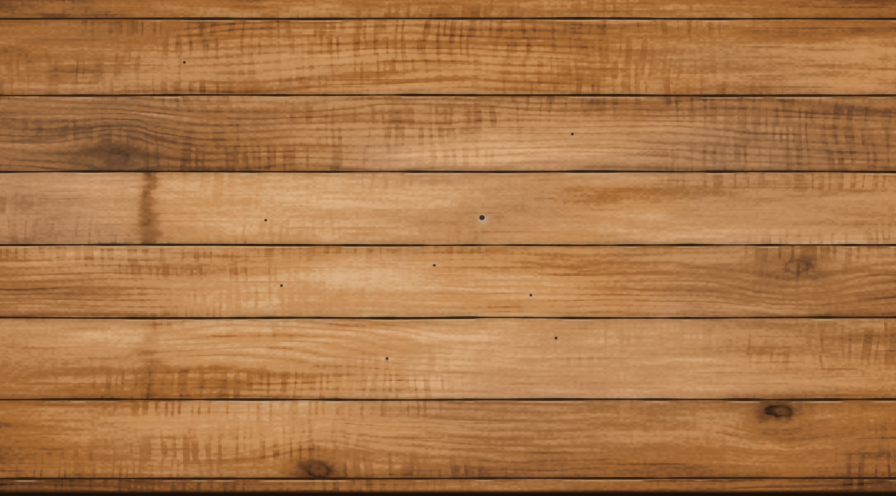
Reproduce this texture procedurally as a WebGL 1 fragment shader.

```glsl
precision highp float;
// Weathered horizontal wood planks: six full boards with a sliver above and below.
// Stretched noise makes fibres, growth lines and saw marks; loops add knots and
// nail holes, and a tone ramp turns the summed brightness into wood colours.

uniform vec2 u_resolution;

#define PLANK_PITCH 0.1545
#define FIRST_SEAM 0.0376
#define SEAM_HALF_WIDTH 0.0014
#define GROWTH_LINES 64.0
#define GROWTH_CONTRAST 0.20
#define FIBRE_CONTRAST 0.42
#define SAW_CONTRAST 0.24
#define BLOTCH_CONTRAST 0.95
#define EDGE_DARKENING 0.50
#define BASE_TONE 0.93
#define KNOT_COUNT 4
#define NAIL_COUNT 9

const vec3 SEAM_BROWN = vec3(0.18, 0.11, 0.06);
const vec3 DARK_BROWN = vec3(0.45, 0.27, 0.14);
const vec3 AMBER = vec3(0.64, 0.40, 0.19);
const vec3 TAN = vec3(0.77, 0.55, 0.34);
const vec3 PALE = vec3(0.85, 0.69, 0.52);
const vec3 WORN = vec3(0.70, 0.52, 0.38);

float hash(vec2 p) {
  return fract(sin(dot(p, vec2(127.1, 311.7))) * 43758.5453);
}

float noise(vec2 p) {
  vec2 i = floor(p), f = fract(p);
  f = f * f * (3.0 - 2.0 * f);
  return mix(mix(hash(i), hash(i + vec2(1.0, 0.0)), f.x),
             mix(hash(i + vec2(0.0, 1.0)), hash(i + 1.0), f.x), f.y);
}

float fbm(vec2 p) {
  float sum = 0.0, gain = 0.5;
  for (int i = 0; i < 4; i++) {
    sum += gain * noise(p);
    p = p * 2.03 + 17.3;
    gain *= 0.5;
  }
  return sum / 0.9375;
}

float bell(float x) { return exp(-x * x); }

// 1 where two whole numbers agree, else 0
float same(float a, float b) { return 1.0 - step(0.5, abs(a - b)); }

vec3 woodRamp(float tone) {
  vec3 c = mix(SEAM_BROWN, DARK_BROWN, smoothstep(-0.4, 0.1, tone));
  c = mix(c, AMBER, smoothstep(0.08, 0.40, tone));
  c = mix(c, TAN, smoothstep(0.36, 0.68, tone));
  return mix(c, PALE, smoothstep(0.64, 1.05, tone));
}

void main() {
  vec2 uv = gl_FragCoord.xy / u_resolution;
  float aspect = u_resolution.x / u_resolution.y;
  float pixel = 1.0 / u_resolution.y;
  vec2 p = vec2(uv.x * aspect, 1.0 - uv.y);   // y runs down, unit = height

  // Planks of slightly uneven height
  float unevenness = 0.015 * bell((p.y - 0.63) / 0.16);
  float s = (p.y - FIRST_SEAM + unevenness) / PLANK_PITCH + 1.0;
  float row = floor(s);
  float isSecond = same(row, 2.0), isThird = same(row, 3.0);

  // Knots push the grain aside and stain the wood around them
  vec2 g = p;
  float knotTone = 0.0;
  for (int i = 0; i < KNOT_COUNT; i++) {
    float k = float(i);
    vec2 centre = mix(vec2(0.13, 0.32) + k * vec2(0.112, 0.313),
                      vec2(0.90, 0.395) + k * vec2(-0.01, 0.145), mod(k, 2.0));
    vec2 d = p - centre * vec2(aspect, 1.0);
    float onPlank = same(floor((centre.y - FIRST_SEAM) / PLANK_PITCH) + 1.0, row);
    float r = length(d * vec2(0.7, 1.1)) + 0.022 * (fbm(p * 32.0) - 0.5);
    float stain = bell(r / 0.042) * (0.25 + 0.9 * fbm(p * vec2(22.0, 60.0)));
    g.y -= 0.8 * d.y * bell(r / 0.07) * onPlank;
    knotTone += (0.3 + 0.22 * k) * onPlank
              * (0.65 * stain + 0.4 * bell((r - 0.015) / 0.005) + 0.25 * bell(r / 0.007));
  }

  // Grain: broad streaks, fine fibres and broken, curved growth lines
  vec2 seed = vec2(row * 13.7, row * 5.3);
  float blotch = fbm(g * vec2(1.7, 8.0) + seed);
  float streak = fbm(g * vec2(3.0, 42.0) + seed);
  float fibre = noise(g * vec2(18.0, 170.0) + seed);
  float speck = noise(p * vec2(150.0, 210.0));
  float scratch = smoothstep(0.68, 0.95, noise(g * vec2(8.0, 135.0) + seed + 9.0));
  float level = g.y * GROWTH_LINES + 6.0 * fbm(g * vec2(1.3, 5.0) + seed + 4.0) + 0.9 * streak;
  float growth = pow(0.5 + 0.5 * sin(6.2832 * level), 2.0) * (0.3 + 1.1 * fibre);
  float growthMask = smoothstep(0.46, 0.72, noise(vec2(p.x * 1.9, row * 3.1)) + 0.25 * isSecond)
                   * (1.0 - 0.8 * isThird);

  // Saw marks: fine, short vertical ticks in patches
  float sawMask = smoothstep(0.42, 0.68, fbm(vec2(p.x * 2.4, s * 1.7) + 31.0));
  float ticks = noise(vec2(p.x * 150.0 + 2.0 * noise(p * 12.0), p.y * 24.0 + seed.x));
  float saw = sawMask * smoothstep(0.35, 0.9, ticks) * (0.25 + 0.9 * fibre);

  // Tone: plank, weathering and darker outer edges
  float tone = BASE_TONE - 0.05 * abs(row - 3.0) - 0.20 * isSecond;
  tone += BLOTCH_CONTRAST * (blotch - 0.5) + FIBRE_CONTRAST * (streak - 0.5);
  tone += 0.15 * (fibre - 0.5) + 0.13 * (speck - 0.5) - 0.12 * scratch;
  tone -= GROWTH_CONTRAST * growth * growthMask + SAW_CONTRAST * saw + knotTone;
  vec2 away = (uv - vec2(0.5, 0.58)) * vec2(1.7, 1.65);
  float edge = dot(away, away);
  tone -= EDGE_DARKENING * edge * (0.3 + 0.8 * blotch);

  // Dark cross stain with a bleached area to its left
  float crossStain = bell((uv.x - 0.168 + 0.035 * (fbm(p * vec2(12.0, 30.0)) - 0.5)) / 0.011);
  tone -= crossStain * (0.8 * isThird + 0.25 * same(row, 5.0)) * (0.1 + streak);
  float bleach = isThird * (1.0 - smoothstep(0.10, 0.18, uv.x));
  tone += 0.35 * bleach * blotch;

  vec3 color = woodRamp(tone);
  float wear = smoothstep(0.42, 0.72, fbm(p * vec2(2.0, 5.0) + 52.0)) * max(1.0 - 0.6 * edge, 0.0);
  color = mix(color, WORN * (0.55 + 0.65 * tone),
              clamp(0.45 * wear + 0.3 * bleach + 0.25 * isSecond, 0.0, 0.7));

  // Nail holes; one is larger with a pale rim
  for (int i = 0; i < NAIL_COUNT; i++) {
    float n = float(i), nailRow = floor(1.0 + 1.6 * sqrt(n));
    float big = same(n, 2.0);
    vec2 spot = vec2(0.18 + 0.6 * hash(vec2(n, 3.0)), nailRow + 0.25 + 0.5 * hash(vec2(n, 8.0)));
    spot = mix(spot, vec2(0.538, 3.62), big);
    vec2 d = vec2((uv.x - spot.x) * aspect, (s - spot.y) * PLANK_PITCH);
    float radius = 0.0026 + 0.0026 * big;
    float rim = bell(length(d - vec2(0.003, 0.004)) / 0.010) * big;
    color = mix(color, vec3(0.72, 0.68, 0.63), 0.8 * rim);
    color = mix(color, SEAM_BROWN, 0.85 * (1.0 - smoothstep(radius - pixel, radius + pixel, length(d))));
  }

  // Seams: ragged dark gap, soft shadow and a broken light lip below
  float seam = floor(s + 0.5);
  float ragged = fbm(vec2(p.x * 18.0, seam * 7.0));
  float gap = (s - seam) * PLANK_PITCH + 0.0016 * (noise(vec2(p.x * 5.0, seam)) - 0.5);
  float halfWidth = SEAM_HALF_WIDTH * (0.4 + 1.2 * ragged);
  float gapCover = 1.0 - smoothstep(halfWidth - pixel * 0.5, halfWidth + pixel, abs(gap));
  color *= 1.0 - 0.25 * exp(-abs(gap) / 0.006) * (0.4 + 1.2 * ragged);
  color = mix(color, PALE, 0.5 * bell((gap - 0.005) / 0.002) * smoothstep(0.45, 0.7, ragged));
  color = mix(color, SEAM_BROWN, gapCover * (0.75 + 0.25 * ragged));
  color = mix(color, SEAM_BROWN * 0.6, smoothstep(0.985, 0.996, p.y));
  gl_FragColor = vec4(clamp(color, 0.0, 1.0), 1.0);
}
```
